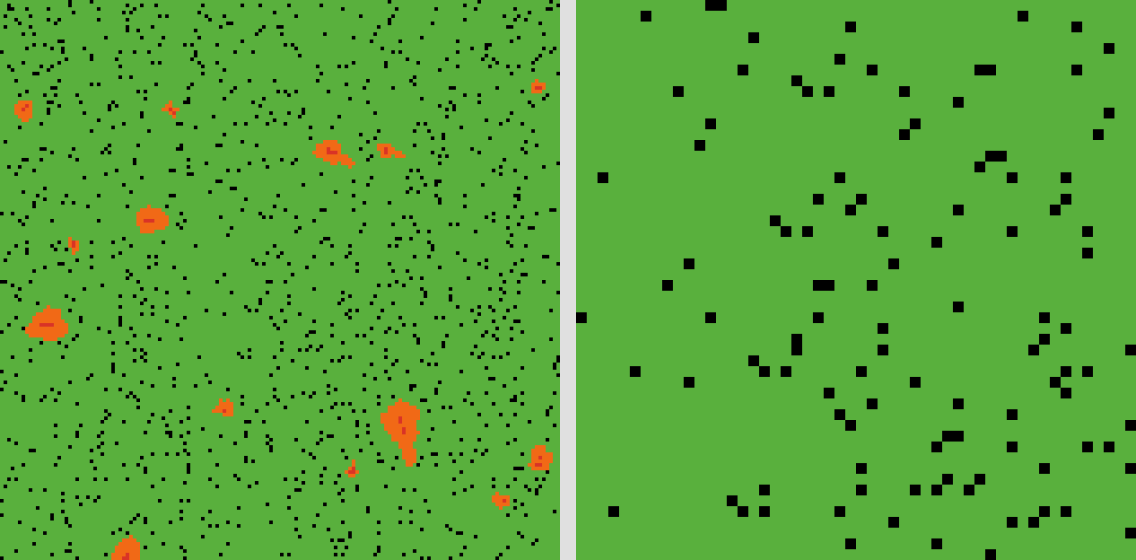
Left: the whole. Right: its middle third, enlarged.
A WebGL 2 fragment shader for this texture:

```glsl
#version 300 es
precision highp float;

uniform vec2 u_resolution;
out vec4 fragColor;

const float CELLS = 156.0;
const int BLOBS = 14;

float hash(vec2 p) {
    return fract(sin(dot(p, vec2(12.9898, 78.233))) * 43758.5453);
}

// Blob centre in cells, spread evenly but kept out of the central clearing
vec2 blobCentre(float id) {
    vec2 jitter = vec2(hash(vec2(id, 3.7)), hash(vec2(id, 8.1)));
    vec2 c = fract(vec2(0.7549, 0.5698) * id + 0.3 * jitter) - 0.5;
    float reach = max(max(abs(c.x), abs(c.y)), 0.01);
    return (0.5 + c * max(1.0, 0.23 / reach)) * CELLS;
}

// x: distance to the nearest blob, y: distance to the nearest core streak
vec2 blobField(vec2 cell) {
    vec2 nearest = vec2(1e3);
    for (int i = 0; i < BLOBS; i++) {
        float id = float(i) + 1.0;
        float size = (float(i) + 0.5) / float(BLOBS);
        float radius = 1.7 + 4.1 * size * size;
        float turn = 6.2832 * hash(vec2(id, 5.3));
        vec2 axis = vec2(cos(turn), sin(turn));
        vec2 offset = cell - blobCentre(id);
        vec2 d = vec2(dot(offset, axis), dot(offset, vec2(-axis.y, axis.x)));

        // Lumpy body, slightly longer along its axis
        float angle = atan(d.y, d.x + 0.001);
        float lumps = 0.1 * sin(3.0 * angle + id) + 0.06 * sin(5.0 * angle - id);
        float body = length(d * vec2(0.9, 1.1)) - radius * (1.0 + lumps);

        // Every fourth blob trails a narrow lobe
        if (i % 4 == 1) {
            vec2 tail = (d - vec2(1.5 * radius, 0.0)) * vec2(1.0, 1.9);
            body = min(body, length(tail) - 0.7 * radius);
        }

        // Short streak near the middle
        vec2 s = d - vec2(0.15 * radius, 0.0);
        s.x -= clamp(s.x, -0.3 * radius, 0.3 * radius);
        nearest = min(nearest, vec2(body, length(s)));
    }
    return nearest;
}

vec3 cellColour(vec2 cell) {
    vec2 field = blobField(cell + 0.5);
    float ragged = 0.9 * (hash(cell + 41.3) - 0.5);
    vec3 colour = vec3(0.35, 0.69, 0.24);
    if (field.x > 1.0 && hash(cell + 0.37) < 0.048) colour = vec3(0.0);
    if (field.x < ragged) {
        bool core = field.y < 0.62 && hash(cell + 17.9) < 0.75;
        colour = core ? vec3(0.85, 0.2, 0.15) : vec3(0.945, 0.41, 0.085);
    }
    return colour;
}

void main() {
    // Blend the four cells around the pixel by how much of it each covers
    float scale = CELLS / min(u_resolution.x, u_resolution.y);
    vec2 p = gl_FragCoord.xy * scale - 0.5;
    vec2 base = floor(p);
    vec2 cover = clamp((fract(p) - 0.5) / scale + 0.5, 0.0, 1.0);
    vec3 lower = mix(cellColour(base), cellColour(base + vec2(1.0, 0.0)), cover.x);
    vec3 upper = mix(cellColour(base + vec2(0.0, 1.0)), cellColour(base + 1.0), cover.x);
    fragColor = vec4(mix(lower, upper, cover.y), 1.0);
}
```
